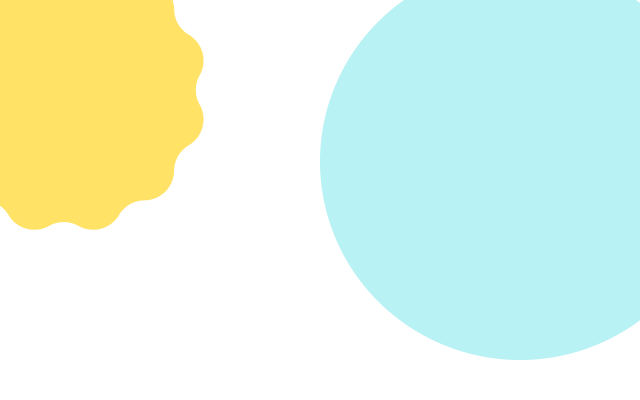
A Shadertoy shader for this background:

```glsl
// A scalloped yellow badge and a large pale aqua disc on a white ground.
// The badge edge folds the angle into one half lobe, then joins a convex
// arc to a tangent concave arc; both shapes are filled with soft edges.

const float PI = 3.14159265;

// Signed distance to a ring of equal arcs, alternately bulging out and in.
float scallopDistance(vec2 p, float lobes, float lobeRing, float arcRadius) {
    // Fold into half a sector: angle 0 is a dip, the far side is a peak.
    float sector = 2.0 * PI / lobes;
    float angle = atan(p.y, p.x);
    angle = abs(angle - sector * round(angle / sector));
    vec2 q = length(p) * vec2(cos(angle), sin(angle));

    // The arc centres lie two radii apart, so the arcs meet smoothly.
    vec2 lobe = lobeRing * vec2(cos(0.5 * sector), sin(0.5 * sector));
    vec2 dip = vec2(lobe.x + sqrt(4.0 * arcRadius * arcRadius - lobe.y * lobe.y), 0.0);

    // The line through both centres decides which arc bounds the point.
    vec2 axis = dip - lobe;
    vec2 offset = q - lobe;
    bool onLobe = axis.x * offset.y > axis.y * offset.x;
    return onLobe ? length(offset) - arcRadius : arcRadius - length(q - dip);
}

// Approximate signed distance to an axis-aligned ellipse.
float ellipseDistance(vec2 p, vec2 radii) {
    return (length(p / radii) - 1.0) * min(radii.x, radii.y);
}

// Coverage of a shape, softened across one pixel.
float fill(float d) {
    return clamp(0.5 - d * iResolution.y, 0.0, 1.0);
}

void mainImage(out vec4 fragColor, in vec2 fragCoord) {
    vec2 uv = fragCoord / iResolution.y; // canvas height is one unit

    vec3 white = vec3(1.0);
    vec3 aqua = vec3(0.722, 0.949, 0.957);
    vec3 yellow = vec3(1.0, 0.886, 0.4);

    float disc = ellipseDistance(uv - vec2(1.3, 0.596), vec2(0.5, 0.496));
    float badge = scallopDistance(uv - vec2(0.1594, 0.775), 12.0, 0.284, 0.075);

    vec3 color = mix(white, aqua, fill(disc));
    color = mix(color, yellow, fill(badge));
    fragColor = vec4(color, 1.0);
}
```
